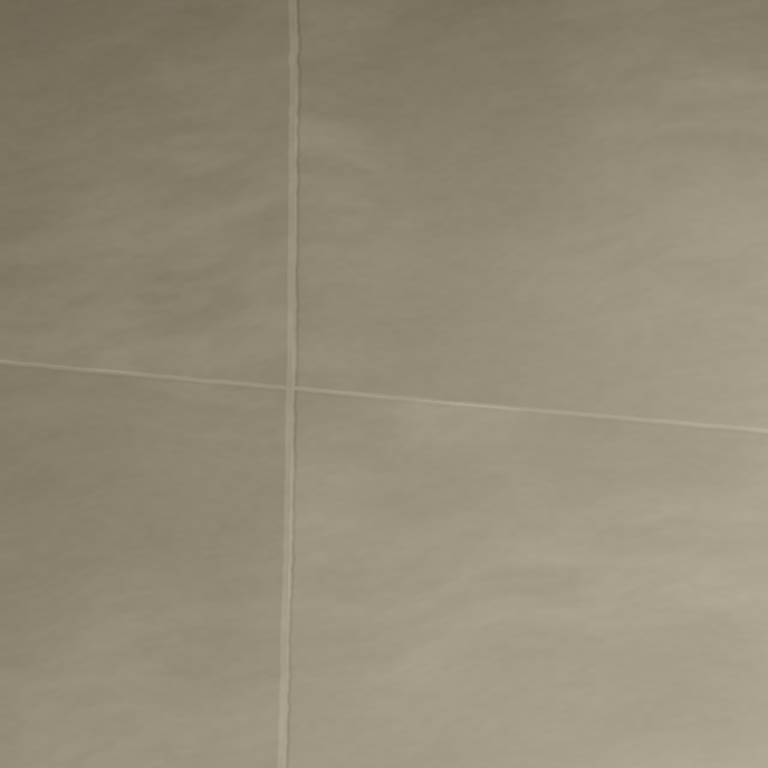
A three.js fragment shader for this texture:

```glsl
#define TILE_SIZE 1.3
#define UPRIGHT_WIDTH 0.0105
#define LEVEL_WIDTH 0.0050
#define EDGE_SOFTNESS 0.0035
#define EDGE_WEAR 0.0022
#define GROUT_LIFT 0.052
#define GROOVE_DEPTH 0.050
#define CLOUD_AMOUNT 0.042
#define STREAK_AMOUNT 0.034
#define GRAIN_AMOUNT 0.013
#define STONE_COLOR vec3(0.600, 0.565, 0.490)

varying vec2 vUv;

float hash(vec2 p) {
  p = fract(p * vec2(0.1031, 0.1137));
  p += dot(p, p.yx + 33.33);
  return fract((p.x + p.y) * p.x * 17.31);
}

// Smooth cellular noise, centred on zero
float cellNoise(vec2 p) {
  vec2 cell = floor(p);
  vec2 f = fract(p);
  float total = 0.0;
  float weights = 0.0;
  for (int y = -1; y <= 1; y++) {
    for (int x = -1; x <= 1; x++) {
      vec2 o = vec2(float(x), float(y));
      vec2 id = cell + o + 80.0;
      vec2 seed = vec2(hash(id), hash(id + 37.0));
      vec2 d = o + 0.2 + 0.6 * seed - f;
      float w = exp(-5.0 * dot(d, d));
      total += w * hash(id + 71.0);
      weights += w;
    }
  }
  return total / weights - 0.5;
}

// Soft band: 1 inside the given half width
float band(float d, float halfWidth) {
  return 1.0 - smoothstep(halfWidth - EDGE_SOFTNESS * 0.5,
                          halfWidth + EDGE_SOFTNESS * 0.5, abs(d));
}

// Light falling off towards the upper left
float lighting(vec2 uv) {
  float drop = 1.0 - uv.y;
  float fall = mix(0.460, 0.575, drop);
  float side = 0.105 * uv.x * smoothstep(-0.15, 0.32, drop);
  vec2 glow = (uv - vec2(0.98, 0.60)) / vec2(0.35, 0.28);
  return fall + side + 0.018 * exp(-dot(glow, glow));
}

// Clouds, sideways streaks and fine grain
float stoneWear(vec2 uv, vec2 tile) {
  vec2 p = uv + tile * vec2(3.7, 5.3);
  p.y -= 0.12 * uv.x;
  p.y += 0.012 * sin(9.0 * p.x + 4.0 * p.y) + 0.005 * sin(27.0 * p.x);
  float cloud = cellNoise(p * vec2(4.0, 6.5));
  float streak = cellNoise(p * vec2(8.0, 24.0) + 11.0);
  float fineStreak = cellNoise(p * vec2(21.0, 75.0) + 23.0);
  float grain = cellNoise(p * vec2(80.0, 170.0) + 41.0);
  float patchiness = 0.6 + 0.8 * smoothstep(-0.2, 0.25, cloud);
  return CLOUD_AMOUNT * cloud
       + STREAK_AMOUNT * (0.6 * streak + 0.4 * fineStreak) * patchiness
       + GRAIN_AMOUNT * grain;
}

void main() {
  vec2 uv = vUv;

  // Tile grid, with bent upright joints and sloping level joints
  vec2 joint = vec2(0.3685 + 0.031 * uv.y - 0.0155 * uv.y * uv.y,
                    0.529 - 0.090 * uv.x);
  vec2 grid = (uv - joint) / TILE_SIZE;
  vec2 tile = floor(grid);
  vec2 d = (grid - floor(grid + 0.5)) * TILE_SIZE;

  float tone = lighting(uv) + 0.014 * (tile.x + 1.0);
  tone += stoneWear(uv, tile);

  // Upright joint: worn pale ridge with a dark groove on its right
  float wear = EDGE_WEAR * (cellNoise(vec2(2.0, uv.y * 45.0))
             + 0.6 * cellNoise(vec2(7.0, uv.y * 130.0)));
  float ridge = band(d.x + 0.002 + wear, UPRIGHT_WIDTH * 0.5);
  float groove = band(d.x - 0.0060 + wear * 1.6, 0.0016);
  float halo = exp(-abs(d.x) / 0.012);
  float grooveFade = 0.7 + 0.6 * cellNoise(vec2(13.0, uv.y * 18.0));

  // Level joint: thin pale line with a faint lower shade
  float levelWear = 0.0012 * cellNoise(vec2(uv.x * 50.0, 5.0));
  float line = band(d.y + levelWear, LEVEL_WIDTH * 0.5);
  float under = band(d.y + 0.0055 + levelWear, 0.0015);
  float lineFade = 0.9 + 0.5 * cellNoise(vec2(uv.x * 12.0, 19.0));

  tone -= 0.008 * halo + 0.010 * under;
  tone -= GROOVE_DEPTH * groove * grooveFade * (1.0 - line);
  tone += GROUT_LIFT * max(ridge, line * lineFade);

  // Shadows lean slightly warmer than the lit stone
  float shift = tone - STONE_COLOR.r;
  vec3 color = STONE_COLOR + shift * vec3(1.0, 1.02, 0.98);
  gl_FragColor = vec4(clamp(color, 0.0, 1.0), 1.0);
}
```
